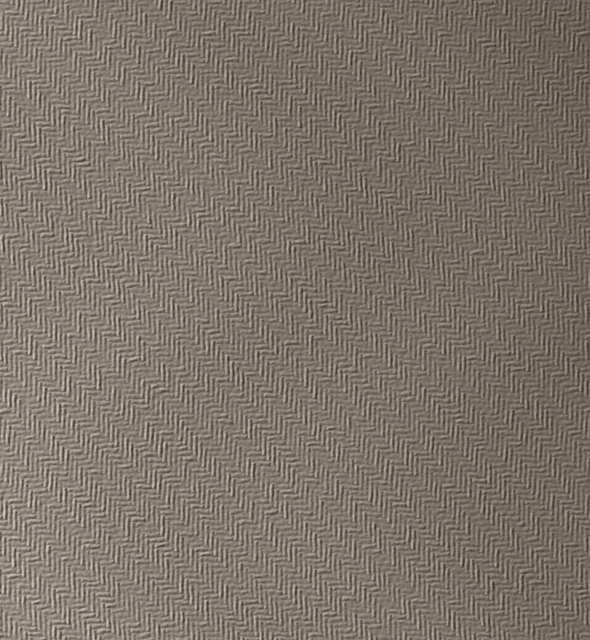
Write a Shadertoy shader that draws this texture.

```glsl
float hash(vec2 p) {
    return fract(sin(dot(p, vec2(127.1, 311.7))) * 43758.5);
}

// Cellular noise: distance to the nearest scattered point
float cellular(vec2 p) {
    vec2 cell = floor(p);
    float nearest = 2.0;
    for (int y = -1; y <= 1; y++)
    for (int x = -1; x <= 1; x++) {
        vec2 c = cell + vec2(x, y);
        vec2 point = c + vec2(hash(c), hash(c + 37.0));
        nearest = min(nearest, length(p - point));
    }
    return nearest;
}

// Slow bends of the rows plus a small wobble of single ridges
vec2 warp(vec2 p) {
    p += 0.005 * sin(p.yx * vec2(9.0, 7.0) + vec2(0.6, 2.1));
    p += vec2(0.0005, 0.001) * sin(p.yx * vec2(83.0, 97.0) + 3.0 * sin(p * 31.0));
    return p + vec2(0.0003, 0.0006) * sin(p.yx * 310.0 + 4.0 * sin(p * 67.0));
}

// Herringbone: flat ridges three widths long, upright ones four
float ridges(vec2 p) {
    vec2 q = p / vec2(0.0077, 0.0083);
    vec2 cell = floor(q), f = fract(q);
    float k = mod(cell.x + cell.y, 7.0);
    bool upright = k >= 3.0;
    float index = upright ? k - 3.0 : k;
    float size = upright ? 4.0 : 3.0;
    float along = index + (upright ? f.y : f.x);
    float across = upright ? f.x : f.y;
    vec2 id = cell - (upright ? vec2(0.0, index) : vec2(index, 0.0));
    float edge = min(min(across, 1.0 - across), min(along, size - along));
    float height = upright ? mix(0.7, 1.2, hash(id)) : mix(0.4, 1.1, hash(id));
    return smoothstep(0.0, 0.46, edge) * height;
}

float relief(vec2 p) {
    float worn = smoothstep(0.15, 0.75, cellular(p * 55.0));
    float bumps = cellular(p * vec2(125.0, 165.0));
    return ridges(warp(p)) * mix(1.05, 0.55, worn) - 0.6 * bumps;
}

void mainImage(out vec4 fragColor, in vec2 fragCoord) {
    vec2 uv = fragCoord / iResolution.xy;

    // Slope towards a light at the upper left, averaged over the pixel
    vec2 toLight = 0.0018 * vec2(-0.84, 0.54);
    float shade = 0.0;
    for (int i = 0; i < 4; i++) {
        vec2 offset = vec2(i % 2, i / 2) * 0.5 - 0.25;
        vec2 p = (fragCoord + offset) / iResolution.y;
        shade += 0.25 * (relief(p - toLight) - relief(p + toLight));
    }

    // Light falls off to the right and the top, and the relief flattens
    float falloff = 0.082 - 0.115 * uv.x - 0.04 * uv.y;
    float contrast = 0.225 - 0.065 * uv.x - 0.03 * uv.y;
    float mottle = 0.008 * sin(uv.x * 11.0 + 2.0 * sin(uv.y * 7.0));
    vec3 taupe = vec3(0.485, 0.453, 0.412);
    fragColor = vec4(taupe + falloff + mottle + contrast * shade, 1.0);
}
```
